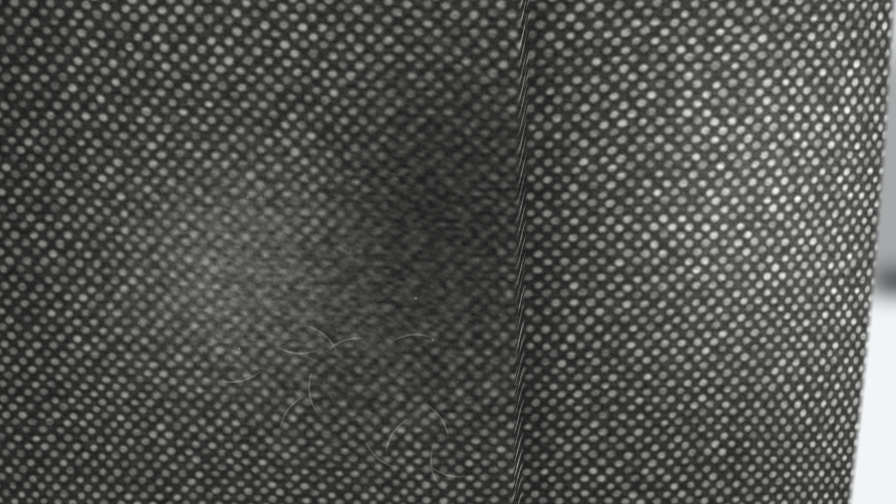
Reproduce this texture procedurally as a WebGL 1 fragment shader.

```glsl
precision highp float;
// Dark woven cloth wrapped round a cylinder: two interleaved lattices of pale
// slanted stitches, narrowing toward the right edge and the bottom, with a
// vertical seam, worn hazy patches, fine fibres and a bright backdrop.

uniform vec2 u_resolution;

float hash(vec2 p) {
  vec3 h = fract(vec3(p.xyx) * 0.1031);
  h += dot(h, h.yzx + 33.33);
  return fract((h.x + h.y) * h.z);
}

float noise(vec2 p) {
  vec2 i = floor(p), f = fract(p);
  f = f * f * (3.0 - 2.0 * f);
  return mix(mix(hash(i), hash(i + vec2(1.0, 0.0)), f.x),
             mix(hash(i + vec2(0.0, 1.0)), hash(i + 1.0), f.x), f.y);
}

// Soft elliptical patch, 1 at its centre
float patchAt(vec2 uv, vec2 centre, vec2 size) {
  vec2 d = (uv - centre) / size;
  return exp(-dot(d, d));
}

// Brightness of the staggered stitches, each with its own size and tone
float stitches(vec2 q, float blur) {
  float sum = 0.0;
  for (int i = 0; i < 2; i++) {
    vec2 g = q + 0.5 * float(i);
    vec2 id = floor(g) + 91.0 * float(i) + 100.0;
    vec2 jitter = vec2(hash(id), hash(id + 37.0)) - 0.5;
    vec2 d = fract(g) - 0.5 + 0.12 * jitter;
    d = vec2(d.x + 0.25 * d.y, 1.15 * (d.y - 0.25 * d.x));
    float radius = 0.235 + 0.05 * jitter.x;
    float spot = 1.0 - smoothstep(radius - blur, radius + blur, length(d));
    sum += spot * (0.82 + 0.4 * jitter.y);
  }
  return sum;
}

// Thin curved stray fibres scattered round the lower left middle
float strayFibres(vec2 p) {
  float sum = 0.0;
  for (int i = 0; i < 12; i++) {
    float k = float(i);
    vec2 c = vec2(0.45 + 0.55 * hash(vec2(k, 3.0)), 0.03 + 0.32 * hash(vec2(k, 8.0)));
    float a = 6.2832 * hash(vec2(k, 5.0));
    vec2 d = p - c;
    d = vec2(cos(a) * d.x + sin(a) * d.y, cos(a) * d.y - sin(a) * d.x);
    d.y += 6.0 * d.x * d.x;
    float line = 1.0 - smoothstep(0.0006, 0.0035, abs(d.y));
    sum += line * (1.0 - smoothstep(0.02, 0.05, abs(d.x)));
  }
  return min(sum, 1.0);
}

void main() {
  vec2 uv = gl_FragCoord.xy / u_resolution;
  vec2 p = gl_FragCoord.xy / u_resolution.y;
  float pixel = 1.0 / u_resolution.y;

  // Cylinder outline and seam, both leaning slightly
  float edge = 0.948 + 0.067 * uv.y - 0.018 * uv.y * uv.y;
  float turn = clamp(uv.x / edge, 0.0, 1.0);
  float seam = 0.577 + 0.009 * uv.y;
  float right = smoothstep(seam - 0.006, seam + 0.006, uv.x);

  // Weave coordinates: tighter at the bottom and round the far side
  vec2 q;
  q.x = (p.x - 1.0) * (30.0 - 4.5 * uv.y) + 3.2 * pow(turn, 12.0);
  q.x -= 1.5 * pow(1.0 - turn, 3.0);
  q.y = 33.0 * uv.y - 3.0 * uv.y * uv.y + 1.2 * p.x * (1.0 - right) - 0.7 * p.x * right;
  q += 0.3 * vec2(noise(p * 7.0), noise(p * 7.0 + 40.0));

  // Worn and out-of-focus areas
  float haze = patchAt(uv, vec2(0.25, 0.46), vec2(0.12, 0.22));
  float worn = patchAt(uv, vec2(0.42, 0.38), vec2(0.16, 0.27)) * (1.0 - right);
  float dim = patchAt(uv, vec2(0.50, 0.64), vec2(0.10, 0.28)) * (1.0 - right);
  float shine = patchAt(uv, vec2(0.84, 0.60), vec2(0.15, 0.42)) * right;
  float fade = clamp(0.55 * worn + 0.4 * haze + 0.45 * dim, 0.0, 0.8);
  float blur = max(0.15 + 0.13 * fade, 18.0 * pixel);

  // Lighting across the cloth
  float light = 0.88 + 0.16 * haze - 0.22 * dim + 0.36 * shine;
  light += 0.10 * smoothstep(0.5, 1.0, uv.y) * smoothstep(0.0, 0.2, uv.x);
  light += 0.22 * smoothstep(0.86, 0.98, turn);
  light -= 0.16 * right * (1.0 - smoothstep(seam, seam + 0.07, uv.x));
  light -= 0.10 * (1.0 - smoothstep(0.0, 0.12, uv.x));

  // Stitches, broken up by fuzzy threads
  float fuzz = noise(vec2(p.x * 75.0 + p.y * 25.0, p.y * 130.0));
  float grain = noise(vec2(p.x * 230.0, p.y * 260.0 + p.x * 60.0));
  float thread = stitches(q, blur) * (1.0 - fade) * (0.78 + 0.35 * fuzz);
  float ground = 0.20 + 0.07 * fade + 0.07 * shine + 0.07 * haze;
  ground += (fuzz - 0.5) * (0.07 + 0.13 * fade) + (grain - 0.5) * 0.06;
  float tone = (ground + 0.43 * thread) * light;

  // Lint and bright specks
  tone += 0.13 * strayFibres(p);
  vec2 cell = p * 60.0;
  float speck = 1.0 - smoothstep(0.05, 0.18, length(fract(cell) - 0.5));
  tone += 0.25 * speck * step(0.985, hash(floor(cell))) * (worn + haze);
  vec3 cloth = tone * vec3(0.995, 1.01, 0.975);

  // Pale backdrop: grey above, a dark smudge, white below
  float backTone = mix(0.96, 0.66, smoothstep(0.36, 0.50, uv.y));
  backTone -= 0.38 * patchAt(uv, vec2(1.0, 0.44), vec2(0.03, 0.035));
  backTone += 0.16 * smoothstep(0.82, 0.95, uv.y);
  vec3 backdrop = backTone * vec3(0.99, 1.0, 1.01);

  float outside = smoothstep(edge - 0.003 - pixel, edge + 0.003 + pixel, uv.x);
  gl_FragColor = vec4(mix(cloth, backdrop, outside), 1.0);
}
```
